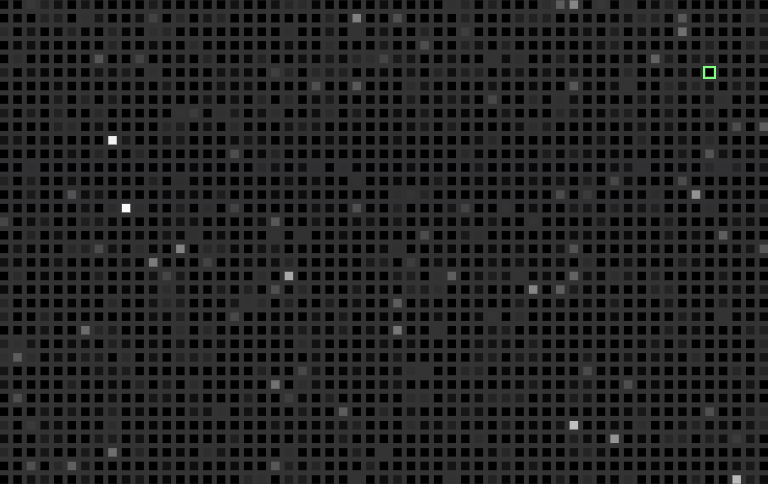
Reproduce this pattern procedurally as a Shadertoy shader.

```glsl
// A charcoal lattice of small square cells, mostly black, some faded, a few glowing.
// Each cell takes its grey from an integer hash of its column and row;
// one cell is marked with a green frame.

// Integer hash of a cell index, returning 0..1
float hashCell(vec2 cell) {
    uvec2 q = uvec2(ivec2(cell) + 64) * uvec2(1597u, 3812u);
    uint n = (q.x ^ (q.y * 2749u)) * 73939u;
    n = (n ^ (n >> 15)) * 48271u;
    n = (n ^ (n >> 13)) * 69069u;
    return float((n ^ (n >> 16)) & 65535u) / 65535.0;
}

// Grey of a cell: half black, then a fade up to the lattice grey, then rare lights
float cellGrey(float h) {
    float fade = 0.2 * pow(clamp((h - 0.5) / 0.45, 0.0, 1.0), 1.7);
    float glow = clamp((h - 0.955) / 0.045, 0.0, 1.0);
    return fade + 0.25 * glow + 0.55 * pow(glow, 14.0);
}

// Antialiased coverage of a centred square
float squareMask(float boxDist, float halfSide, float pixel) {
    return clamp((halfSide - boxDist) / pixel + 0.5, 0.0, 1.0);
}

void mainImage(out vec4 fragColor, in vec2 fragCoord) {
    // Cell coordinates, with rows counted from the top
    float pixel = 56.6 / iResolution.x;
    vec2 grid = vec2(fragCoord.x, iResolution.y - fragCoord.y) * pixel + vec2(0.208, 0.161);
    vec2 cell = floor(grid);
    vec2 local = abs(fract(grid) - 0.5);
    float boxDist = max(local.x, local.y);

    // Lattice with a faint cool, darker band
    float band = (fragCoord.y / iResolution.y - 0.62) / 0.13;
    vec3 color = vec3(0.2) - vec3(0.010, 0.012, 0.006) * exp(-band * band);

    // Square cells
    bool marked = cell == vec2(52.0, 5.0);
    float grey = marked ? 0.0 : cellGrey(hashCell(cell));
    color = mix(color, vec3(grey), squareMask(boxDist, 0.312, pixel));

    // Green frame around the marked cell
    if (marked) {
        float frame = squareMask(boxDist, 0.49, pixel) - squareMask(boxDist, 0.32, pixel);
        color = mix(color, vec3(0.5, 1.0, 0.5), frame);
    }

    fragColor = vec4(color, 1.0);
}
```
